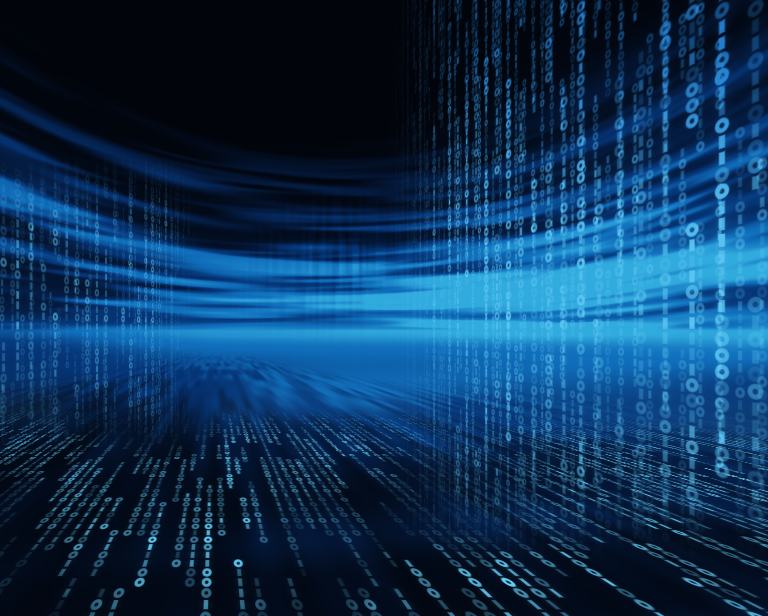
This background is drawn by a WebGL 2 fragment shader. Its source:

```glsl
#version 300 es
precision highp float;
// A blue data hall: sagging light streaks above a glowing horizon, walls of
// falling binary marks at both sides and a perspective floor of marks.
// Light is summed as one energy value, coloured by a ramp, then marks are added.

uniform vec2 u_resolution;
out vec4 fragColor;

const float HORIZON = 0.463;
const vec3 INK = vec3(0.005, 0.015, 0.04);
const vec3 NAVY = vec3(0.015, 0.10, 0.24);
const vec3 ROYAL = vec3(0.02, 0.21, 0.47);
const vec3 AZURE = vec3(0.06, 0.43, 0.73);
const vec3 CYAN = vec3(0.19, 0.67, 0.87);
const vec3 MARK_BLUE = vec3(0.10, 0.45, 0.78);
const vec3 MARK_PALE = vec3(0.38, 0.80, 0.96);

float hash(vec2 p) {
    return fract(sin(dot(p, vec2(127.1, 311.7))) * 43758.5);
}

float noise(vec2 p) {
    vec2 i = floor(p), f = fract(p);
    f = f * f * (3.0 - 2.0 * f);
    float low = mix(hash(i), hash(i + vec2(1, 0)), f.x);
    float high = mix(hash(i + vec2(0, 1)), hash(i + vec2(1, 1)), f.x);
    return mix(low, high, f.y);
}

// Soft elliptical light
float glow(vec2 p, vec2 centre, vec2 size) {
    vec2 q = (p - centre) / size;
    return exp(-dot(q, q));
}

// Grid of rings and bars in runs along each column; unresolved cells go even
float marks(vec2 grid, float squeeze, float keep) {
    vec2 width = fwidth(grid);
    vec2 id = floor(grid);
    vec2 q = (fract(grid) - 0.5) * vec2(squeeze, 1.0);
    float ring = abs(length(q * vec2(1.0, 0.85)) - 0.26) - 0.12;
    float bar = max(abs(q.x) - 0.16, abs(q.y) - 0.38);
    float dist = mix(ring, bar, step(0.5, hash(id)));
    float coarse = max(width.x, width.y);
    float blur = clamp(coarse * squeeze, 0.01, 0.4) * 0.5;
    float ink = 1.0 - smoothstep(-blur, blur, dist);
    float halo = 0.15 * exp(-6.0 * dot(q, q));
    float run = hash(vec2(id.x, floor(id.y / 6.0 + hash(id.xx))));
    float level = (0.3 + 0.7 * hash(id + 9.0)) * (0.6 + 0.5 * hash(vec2(id.x, 4.0)));
    float lit = (ink + halo) * step(1.0 - keep, run) * level;
    return mix(lit, 0.12, smoothstep(0.5, 1.1, coarse));
}

// Wall columns that widen with distance from the vanishing line
float wall(float reach, float height, vec2 density, float keep) {
    float d = max(reach, 0.05);
    return marks(density * vec2(1.0, height) / d, 1.7, keep);
}

// Curved streaks that sag at the middle of the hall
float sky(vec2 p, float rise) {
    float sag = p.x - 0.42;
    float v = rise / (1.0 + 3.4 * sag * sag);
    v += 0.025 * (noise(vec2(p.x * 3.0, v * 9.0)) - 0.5);
    float broad = noise(vec2(p.x * 3.0, v * 36.0));
    float thin = noise(vec2(p.x * 5.0 + 7.0, v * 85.0 + p.x * 4.0));
    float fine = noise(vec2(p.x * 9.0 + 3.0, v * 170.0 - p.x * 5.0));
    float streak = smoothstep(0.27, 0.76, 0.4 * broad + 0.35 * thin + 0.25 * fine);
    float fade = 1.0 - smoothstep(0.05, 0.34, v);
    return fade * (0.14 + 0.72 * streak);
}

// Rays and broad bands of light on the floor
float ground(vec2 p, vec2 plane, float depth) {
    vec2 lane = plane * vec2(9.0, 0.6);
    float unresolved = smoothstep(0.3, 1.0, fwidth(lane.x));
    unresolved = max(unresolved, 1.0 - smoothstep(0.025, 0.08, depth));
    float ray = mix(noise(lane), 0.5, unresolved);
    float band = noise(vec2(p.x * 1.6, (p.y - 0.12 * p.x) * 13.0));
    float near = 0.08 + 0.30 * band * band;
    float far = 0.42 * exp(-depth / 0.10) * (0.5 + 0.8 * ray);
    far *= mix(0.4, 1.0, smoothstep(0.0, 0.3, p.x));
    return near * (0.6 + 0.6 * ray) + far;
}

vec3 ramp(float e) {
    vec3 c = mix(INK, NAVY, smoothstep(0.0, 0.25, e));
    c = mix(c, ROYAL, smoothstep(0.2, 0.45, e));
    c = mix(c, AZURE, smoothstep(0.42, 0.72, e));
    return mix(c, CYAN, smoothstep(0.7, 1.05, e));
}

void main() {
    vec2 p = gl_FragCoord.xy / u_resolution;
    float aspect = u_resolution.x / u_resolution.y;
    float rise = p.y - HORIZON;
    float above = smoothstep(-0.012, 0.012, rise);
    float depth = max(-rise, 0.02);
    vec2 plane = vec2((p.x - 0.28) * aspect, 1.0) / depth;

    // Background light
    float energy = mix(ground(p, plane, depth), sky(p, max(rise, 0.0)), above);
    energy += 0.60 * exp(-abs(rise) / 0.028) * mix(0.65, 1.0, smoothstep(0.0, 0.3, p.x));
    energy += 0.20 * glow(p, vec2(0.96, 0.60), vec2(0.22, 0.10));
    energy += 0.18 * glow(p, vec2(0.68, 0.51), vec2(0.22, 0.09));
    energy += 0.10 * glow(p, vec2(0.85, 0.76), vec2(0.26, 0.22));
    energy += 0.22 * glow(p, vec2(0.43, 0.38), vec2(0.17, 0.06));
    energy += 0.13 * glow(p, vec2(0.78, 0.34), vec2(0.25, 0.10));
    energy += 0.40 * glow(p, vec2(0.41, 0.598), vec2(0.06, 0.007));

    // Thin distant columns
    float threads = noise(vec2(p.x * 230.0, p.y * 12.0)) - 0.4;
    energy += 0.18 * threads * glow(p, vec2(0.44, 0.57), vec2(0.09, 0.08));

    // Walls and their reflections, each with a finer layer behind
    float mirror = mix(0.7, 1.0, above);
    float right = wall(p.x - 0.22, rise, vec2(12.6, 27.0), 0.8);
    right += 0.65 * wall(p.x - 0.20, rise + 0.01, vec2(21.0, 38.0), 0.72);
    right *= smoothstep(0.50, 0.64, p.x) * smoothstep(0.08, 0.28, p.y) * mirror;
    float left = wall(0.62 - p.x, rise, vec2(20.0, 36.0), 0.7);
    left += 0.5 * wall(0.64 - p.x, rise, vec2(29.0, 45.0), 0.6);
    left *= 1.0 - smoothstep(0.19, 0.26, p.x);
    left *= smoothstep(0.25, 0.38, p.y) * (1.0 - smoothstep(0.60, 0.76, p.y)) * mirror;

    // Floor marks in lanes running to the vanishing point
    float patches = smoothstep(0.25, 0.6, noise(p * vec2(5.0, 6.0) + 3.0) + 0.2 * p.x);
    float tiles = marks(plane * vec2(15.0, 10.0), 1.3, 0.62) * (0.15 + 0.85 * patches);
    tiles *= smoothstep(0.04, 0.20, -rise);

    // Colour and marks
    float pale = 1.0 - smoothstep(0.1, 0.5, rise);
    vec3 wallColour = mix(MARK_BLUE, MARK_PALE, pale * 0.8 + 0.1);
    vec3 colour = ramp(energy);
    colour = mix(colour, wallColour, min(0.95 * right + 0.6 * left, 1.0));
    colour = mix(colour, MARK_PALE, min(0.9 * tiles, 1.0));
    fragColor = vec4(colour, 1.0);
}
```
